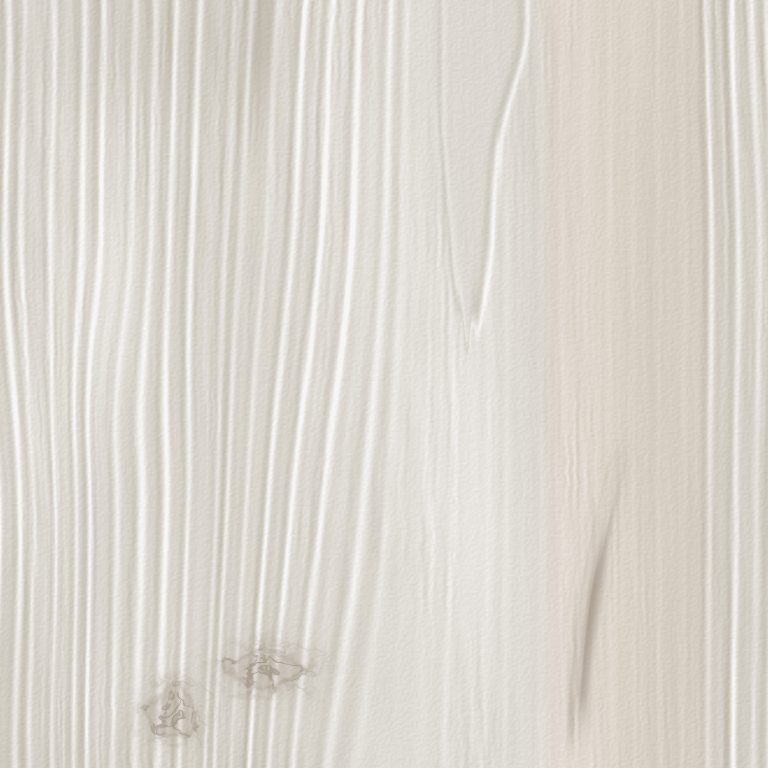
Give the GLSL for this texture, as a three.js fragment shader.

```glsl
// Pale whitewashed wood with embossed vertical grain: jittered ridges in a warped
// column coordinate, fine stretched-noise fibres, a smooth tapering grain tongue,
// and faint brown stains, all toned between a warm grey and an off-white.
varying vec2 vUv;

float hash(vec2 p) {
  p = fract(p * vec2(0.1031, 0.1137));
  p += dot(p, p.yx + 33.33);
  return fract((p.x + p.y) * p.x * 91.7);
}

float noise(vec2 p) {
  vec2 i = floor(p), f = fract(p);
  f = f * f * (3.0 - 2.0 * f);
  return mix(mix(hash(i), hash(i + vec2(1.0, 0.0)), f.x),
             mix(hash(i + vec2(0.0, 1.0)), hash(i + vec2(1.0, 1.0)), f.x), f.y);
}

float fbm(vec2 p) {
  float sum = 0.0, amp = 0.5;
  for (int i = 0; i < 4; i++) {
    sum += amp * noise(p);
    p = p * 2.03 + 17.3;
    amp *= 0.5;
  }
  return sum;
}

float bell(float x, float width) {
  return exp(-x * x / (width * width));
}

// Column coordinate that leans and bends the grain
float grainColumn(vec2 p) {
  float lean = 0.085 * (1.0 - p.y) * bell(p.x - 0.38, 0.15);
  float bend = 0.035 * (1.0 - smoothstep(0.42, 0.7, p.y)) * bell(p.x - 0.14, 0.07);
  float sway = 0.018 * (noise(vec2(p.x * 5.0, p.y * 3.0) + 4.0) - 0.5);
  return p.x + lean + bend + sway + 0.02 * (p.y - 0.5) * bell(p.x - 0.02, 0.1);
}

// Raised lines: bright crest with a soft shadow on each side
float ridges(float u, float y) {
  const float COUNT = 31.0;
  float cell = floor(u * COUNT), relief = 0.0;
  for (int k = -1; k <= 1; k++) {
    float id = cell + float(k);
    float d = u - (id + 0.5 + 0.55 * (hash(vec2(id, 7.0)) - 0.5)) / COUNT;
    float fade = 0.55 + 0.6 * noise(vec2(id * 9.1, y * 3.0));
    float strength = fade * (0.5 + 0.65 * hash(vec2(id, 23.0)));
    float crest = 0.95 * bell(d, 0.0042);
    float shade = 0.58 * bell(d + 0.0085, 0.0055) + 0.26 * bell(d - 0.009, 0.006);
    relief += strength * (crest - shade);
  }
  return relief;
}

// Thin broken fibres lit from one side
float fibres(float u, vec2 p) {
  float wobble = 0.003 * noise(p * vec2(35.0, 70.0));
  vec2 q = vec2((u + wobble) * 210.0, p.y * 13.0);
  return noise(q) - noise(q + vec2(0.55, 0.15));
}

// Smudged knot with curling dark veins
float knot(vec2 p, vec2 center, vec2 size) {
  vec2 q = (p - center) / size;
  q += 0.9 * (vec2(fbm(p * 38.0), fbm(p * 38.0 + 9.0)) - 0.47);
  float r = length(q);
  float vein = bell(fbm(q * 1.6 + 3.0) - 0.46, 0.035) + 0.7 * bell(r - 0.75, 0.1);
  return exp(-r * r) * (0.3 + 0.55 * vein);
}

void main() {
  vec2 p = vUv;
  float u = grainColumn(p);

  // Broad light and dark areas
  float tone = 0.43 + 0.5 * (fbm(vec2(u * 13.0, p.y * 1.3)) - 0.47);
  tone += 0.36 * bell(p.x - 0.6, 0.07) * bell(p.y - 0.34, 0.3);
  tone += 0.3 * bell(p.x - 0.15, 0.06) * bell(p.y - 0.6, 0.17);
  tone += 0.25 * bell(p.x - 0.03, 0.05) * bell(p.y - 0.42, 0.2);
  tone += 0.12 * bell(p.x - 0.46, 0.1) - 0.2 * bell(p.x - 0.86, 0.07);
  tone -= 0.2 * bell(p.x - 0.2, 0.2) * smoothstep(0.7, 1.0, abs(p.y - 0.45) * 2.0);

  // Tapering tongue of smooth grain with a ragged tip
  float ragged = 0.05 * (noise(vec2(p.x * 130.0, p.y * 9.0)) - 0.5);
  float rise = p.y + ragged - 0.555;
  float halfWidth = 0.04 * sqrt(clamp(rise / 0.28, 0.0, 1.0));
  float side = p.x - 0.612;
  float rightEdge = side - halfWidth - 0.035 * smoothstep(0.8, 0.97, p.y);
  float leftEdge = side + halfWidth;
  float present = smoothstep(-0.03, 0.04, rise);
  float inside = present * smoothstep(-0.004, 0.004, leftEdge)
               * (1.0 - smoothstep(-0.004, 0.004, rightEdge));
  tone = mix(tone, 0.36, 0.6 * inside);
  tone += present * (0.75 * bell(rightEdge, 0.004) - 0.4 * bell(rightEdge + 0.008, 0.006));
  tone += present * (0.3 * bell(leftEdge - 0.006, 0.004) - 0.35 * bell(leftEdge, 0.004));

  // Relief: ridges at left and far right, fibres in patches, pitted skin
  float ridged = 1.0 - smoothstep(0.49, 0.55, u) + smoothstep(0.88, 0.915, u);
  float patchy = smoothstep(0.3, 0.65, fbm(vec2(u * 16.0, p.y * 3.0) + 31.0));
  float pits = noise(p * 330.0) - noise(p * 330.0 + vec2(0.6, -0.6));
  tone += ridges(u, p.y) * mix(0.14, 1.0, ridged) * (1.0 - 0.8 * inside);
  tone += fibres(u, p) * (0.12 + 0.38 * patchy) * (1.0 - 0.8 * inside);
  tone += 0.2 * pits;

  // Grey wash, with a pinkish beige band on the right
  vec3 color = mix(vec3(0.81, 0.79, 0.75), vec3(0.94, 0.93, 0.92), clamp(tone, -0.4, 1.25));
  float blush = smoothstep(0.68, 0.73, u) * (1.0 - smoothstep(0.88, 0.95, u));
  color += blush * vec3(0.012, -0.006, -0.014);

  // Brown stains: two knots, a faint upper mark and a slanted dark streak
  float stain = knot(p, vec2(0.225, 0.07), vec2(0.04, 0.04));
  stain += knot(p, vec2(0.345, 0.13), vec2(0.055, 0.035));
  stain += 0.3 * bell(u - 0.345, 0.015) * smoothstep(0.75, 0.95, p.y);
  float offset = p.x - 0.75 - 0.34 * p.y * p.y;
  float streakLength = smoothstep(0.0, 0.1, p.y) * (1.0 - smoothstep(0.22, 0.46, p.y));
  float strands = smoothstep(0.25, 0.75, noise(vec2(offset * 190.0, p.y * 9.0)));
  stain += streakLength * bell(offset, 0.015) * (0.2 + 0.65 * strands);
  color = mix(color, vec3(0.6, 0.55, 0.49), clamp(stain, 0.0, 0.7));

  gl_FragColor = vec4(color, 1.0);
}
```
